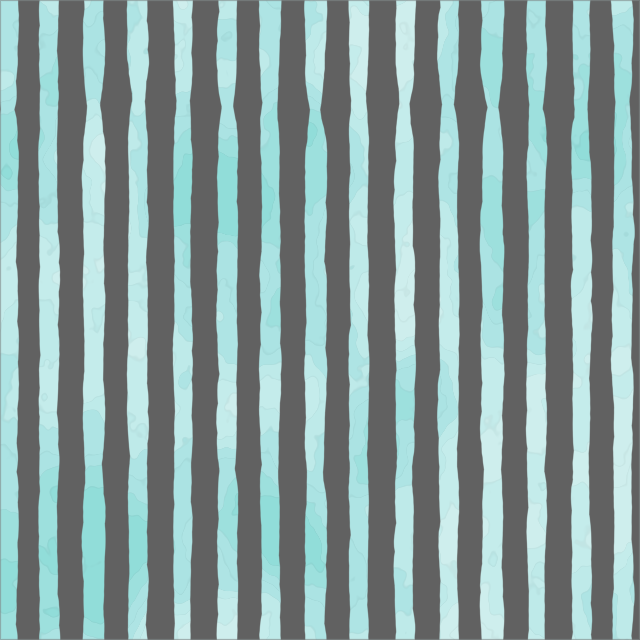
Reproduce this pattern procedurally as a WebGL 1 fragment shader.

```glsl
precision highp float;
// Ragged vertical watercolour stripes in pale aqua on charcoal grey.

uniform vec2 u_resolution;

float hash(vec2 p) {
  vec3 q = fract(vec3(p.xyx) * 0.1031);
  q += dot(q, q.yzx + 33.33);
  return fract((q.x + q.y) * q.z);
}

float noise(vec2 p) {
  vec2 i = floor(p);
  vec2 f = fract(p);
  f = f * f * (3.0 - 2.0 * f);
  return mix(mix(hash(i), hash(i + vec2(1.0, 0.0)), f.x),
             mix(hash(i + vec2(0.0, 1.0)), hash(i + vec2(1.0, 1.0)), f.x), f.y);
}

float fbm(vec2 p) {
  float sum = 0.0;
  float amplitude = 0.54;
  for (int i = 0; i < 5; i++) {
    sum += amplitude * noise(p);
    p = mat2(1.6, 1.2, -1.2, 1.6) * p + 7.3;
    amplitude *= 0.46;
  }
  return sum;
}

// Edge profile of shallow bulges meeting at cusps, repeating every ten cells
float scallop(float y, float seed) {
  float s = y / 0.0566 + 10.0 * hash(vec2(seed, 3.0));
  s += 0.22 * sin(6.2832 * s / 5.0 + seed);
  float f = fract(s);
  float a = hash(vec2(mod(floor(s), 10.0), seed));
  float b = hash(vec2(mod(floor(s) + 1.0, 10.0), seed));
  return 0.0038 * (mix(a, b, f) - 0.5) + 0.0085 * f * (1.0 - f) * a;
}

// Tapered nick, deep near the top and fainter one period below
float pinch(float y, float id, float seed) {
  float center = 0.835 + 0.016 * (hash(vec2(id, 8.0)) - 0.5);
  float upper = max(0.0, 1.0 - abs(y - center) / 0.065);
  float lower = max(0.0, 1.0 - abs(y - center + 0.566) / 0.055);
  float depth = 0.0085 * hash(vec2(id, 19.0)) + 0.0025 * hash(vec2(seed, 23.0));
  return depth * (pow(upper, 1.4) + 0.4 * pow(lower, 1.4));
}

// Stepped pigment tones with faint darker rims between the washes
vec3 watercolour(vec2 uv) {
  float wash = fbm(uv * vec2(6.5, 5.5) + 11.0);
  wash += 0.2 * (noise(uv * 2.6 + 4.0) - 0.5);
  wash += 0.07 * (uv.x - 0.5) * (1.0 - 2.0 * uv.y);
  float level = clamp((wash - 0.22) / 0.56, 0.0, 1.0) * 7.0;
  float f = fract(level);
  float tone = (floor(level) + smoothstep(0.0, 0.12, f)) / 7.0;
  vec3 color = mix(vec3(0.81, 0.935, 0.93), vec3(0.745, 0.918, 0.915),
                   smoothstep(0.1, 0.42, tone));
  color = mix(color, vec3(0.67, 0.89, 0.89), smoothstep(0.42, 0.62, tone));
  color = mix(color, vec3(0.57, 0.865, 0.85), smoothstep(0.7, 1.0, tone));
  float rim = smoothstep(0.0, 0.06, f) * (1.0 - smoothstep(0.06, 0.16, f));
  return color * (1.0 - 0.035 * rim);
}

void main() {
  vec2 uv = gl_FragCoord.xy / u_resolution;

  // Fourteen and a half stripes, each with its own offset and width
  float pitch = 0.069;
  float id = floor((uv.x - 0.0091) / pitch + 0.5);
  float x = uv.x - 0.0091 - id * pitch;
  x -= 0.005 * (hash(vec2(id, 31.0)) - 0.5);
  float side = step(0.0, x);
  float seed = id * 2.0 + side + 5.0;

  float halfWidth = mix(0.0132, 0.0165, hash(vec2(id, 47.0)));
  halfWidth += scallop(uv.y, seed) - pinch(uv.y, id, seed);
  halfWidth += 0.0006 * (noise(vec2(uv.y * 130.0, seed * 9.0)) - 0.5);

  float soft = max(0.0012, 0.8 / u_resolution.x);
  float stripe = 1.0 - smoothstep(-soft, soft, abs(x) - halfWidth);
  vec3 color = mix(vec3(0.38), watercolour(uv), stripe);

  // Thin grey fade along the canvas border
  vec2 inset = min(uv, 1.0 - uv);
  float border = 1.0 - smoothstep(0.0008, 0.0028, min(inset.x, inset.y));
  color = mix(color, vec3(0.5, 0.53, 0.53), 0.6 * border);

  gl_FragColor = vec4(color, 1.0);
}
```
